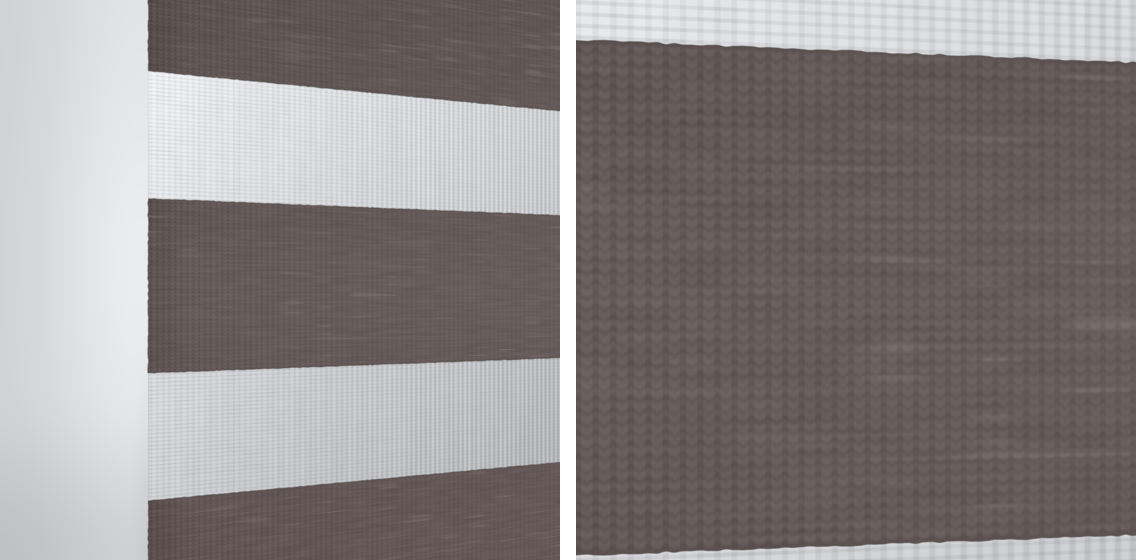
Left, the full canvas; right, a detail of the centre.
Reproduce this pattern procedurally as a Shadertoy shader.

```glsl
const float BLIND_LEFT = 0.2643;      // side edge of the blind
const float HORIZON = 0.4819;         // height where bands run level
const float FAR_SCALE = 0.8166;       // perspective scale at the right border
const float PERIOD = 0.5397;          // one opaque plus one sheer band
const float OPAQUE_HALF = 0.1563;     // half height of an opaque band
const float BAND_CENTER = 0.0077;
const float COLUMNS = 82.0;           // vertical threads across the blind
const float ROWS = 142.0;             // horizontal threads per unit height
const vec3 FABRIC = vec3(0.388, 0.348, 0.342);
const vec3 FABRIC_EDGE = vec3(0.31, 0.285, 0.28);
const vec3 COOL_TINT = vec3(0.988, 0.998, 1.01);

float hash(vec2 p) {
    p = fract(p * vec2(0.1031, 0.1137));
    p += dot(p, p.yx + 33.33);
    return fract((p.x + p.y) * p.x * 7.13);
}

float noise(vec2 p) {
    vec2 i = floor(p), f = fract(p);
    f = f * f * (3.0 - 2.0 * f);
    return mix(mix(hash(i), hash(i + vec2(1, 0)), f.x),
               mix(hash(i + vec2(0, 1)), hash(i + vec2(1, 1)), f.x), f.y);
}

// Repeating soft line, one per unit of coord
float threadLine(float coord, float halfWidth) {
    float blur = max(fwidth(coord), 0.02);
    float d = abs(fract(coord) - 0.5);
    return 1.0 - smoothstep(halfWidth - blur, halfWidth + blur, d);
}

vec3 wallColor(vec2 p) {
    float across = smoothstep(0.0, BLIND_LEFT, p.x);
    float shade = mix(0.825, 0.885, across);
    vec2 glow = (p - vec2(0.23, 0.53)) / vec2(0.16, 0.36);
    shade += 0.045 * exp(-dot(glow, glow));
    shade -= 0.07 * (1.0 - smoothstep(0.0, 0.32, p.y));
    shade -= 0.025 * smoothstep(0.23, BLIND_LEFT, p.x) * smoothstep(0.45, 0.1, p.y);
    return shade * COOL_TINT;
}

vec3 sheerColor(vec2 p, vec2 cloth, float across) {
    // Daylight falls off to the right and downward
    float upper = smoothstep(0.3, 0.7, p.y);
    float shade = mix(mix(0.865, 0.725, across), mix(0.945, 0.80, across), upper);
    shade += 0.15 * (p.y - mix(0.25, 0.74, upper));

    // Rows dominate near the side edge, columns farther away
    float rows = threadLine(cloth.y * ROWS, 0.17);
    float columns = threadLine(cloth.x * COLUMNS, 0.18);
    float ribs = threadLine(cloth.x * COLUMNS + 0.5, 0.20);
    float uneven = 0.6 + 0.8 * noise(cloth * vec2(28.0, ROWS));
    shade -= rows * uneven * mix(0.065, 0.015, across);
    shade -= columns * mix(0.035, 0.055, across);
    shade += ribs * 0.055 * smoothstep(0.2, 1.0, across);
    shade += 0.018 * (noise(cloth * vec2(COLUMNS, 9.0)) - 0.5);
    return shade * COOL_TINT;
}

vec3 fabricColor(vec2 p, vec2 cloth, float across) {
    // Chevron weave between the vertical threads
    float zigzag = abs(fract(cloth.x * COLUMNS) - 0.5);
    float weave = threadLine(cloth.y * ROWS + zigzag, 0.22);
    float columns = threadLine(cloth.x * COLUMNS, 0.18);
    float contrast = mix(1.0, 0.45, across);
    float shade = 0.012 - 0.028 * weave * contrast - 0.032 * columns * contrast;

    // Horizontal slubs of differing length
    float fine = noise(cloth * vec2(24.0, 260.0));
    float slub = noise(cloth * vec2(13.0, 190.0) + 41.0);
    float patches = noise(cloth * vec2(5.0, 14.0) + 7.0);
    shade += 0.03 * (fine - 0.5);
    shade += 0.06 * smoothstep(0.70, 0.98, slub) * patches;

    // Broad light on the cloth
    shade += 0.018 * exp(-pow((p.y - 0.47) / 0.13, 2.0));
    shade -= 0.025 * (1.0 - smoothstep(0.0, 0.12, across));
    shade -= 0.012 * smoothstep(0.78, 1.0, p.y);
    vec3 warm = vec3(0.008, -0.004, 0.0) * (1.0 - smoothstep(0.0, 0.3, p.y));
    return FABRIC + shade + warm;
}

void mainImage(out vec4 fragColor, in vec2 fragCoord) {
    vec2 p = fragCoord / iResolution.xy;
    float pixel = 1.0 / iResolution.y;

    // Perspective cloth coordinates
    float t = (p.x - BLIND_LEFT) / (1.0 - BLIND_LEFT);
    float scale = mix(1.0, FAR_SCALE, t);
    vec2 cloth = vec2(t * FAR_SCALE / scale, (p.y - HORIZON) / scale);
    float across = clamp(t, 0.0, 1.0);

    // Signed distance to the opaque bands, slightly frayed
    float local = mod(cloth.y - BAND_CENTER + 0.5 * PERIOD, PERIOD) - 0.5 * PERIOD;
    float fray = 0.0012 * (noise(vec2(cloth.x * COLUMNS * 2.0, 3.0)) - 0.5);
    float band = (abs(local) - OPAQUE_HALF + fray) * scale;
    float opaque = 1.0 - smoothstep(-pixel, pixel, band);

    vec3 sheer = sheerColor(p, cloth, across);
    vec3 fabric = fabricColor(p, cloth, across);
    fabric = mix(fabric, FABRIC_EDGE, 0.5 * smoothstep(-0.004, 0.0, band));
    vec3 blind = mix(sheer, fabric, opaque);

    // Bound side edge against the wall
    float sideFray = 0.0016 * (noise(vec2(5.0, cloth.y * ROWS)) - 0.5);
    float side = p.x - BLIND_LEFT + sideFray * opaque;
    float hem = 1.0 - smoothstep(0.0, 0.004, side);
    blind *= 1.0 - hem * mix(0.08, 0.16, opaque);
    vec3 color = mix(wallColor(p), blind, smoothstep(-pixel, pixel, side));
    fragColor = vec4(clamp(color, 0.0, 1.0), 1.0);
}
```
